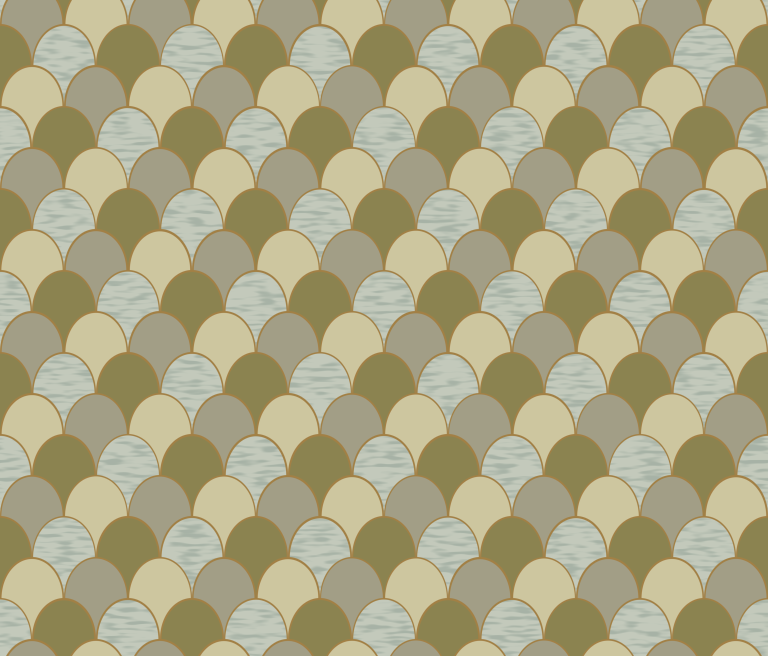
A Shadertoy shader for this pattern:

```glsl
// Overlapping arched scales in olive, cream, taupe and streaked silver with fine bronze outlines.

const vec2 GRID = vec2(12.0, 16.0);   // scales across, rows down (rows repeat every 4)
const float APEX_OFFSET = 0.415;      // height of the lowest row of apexes, in rows

const vec3 OLIVE  = vec3(0.545, 0.515, 0.315);
const vec3 CREAM  = vec3(0.805, 0.775, 0.625);
const vec3 TAUPE  = vec3(0.635, 0.620, 0.525);
const vec3 SILVER = vec3(0.765, 0.790, 0.735);
const vec3 STREAK = vec3(0.655, 0.700, 0.650);
const vec3 BRONZE = vec3(0.635, 0.500, 0.270);

float hash(vec2 p) {
    vec3 q = fract(vec3(p.xyx) * 0.1031);
    q += dot(q, q.yzx + 33.33);
    return fract((q.x + q.y) * q.z);
}

// Gradient at a lattice point that wraps after "period" cells
vec2 gradient(vec2 cell, vec2 period) {
    float angle = 6.2832 * hash(mod(cell, period));
    return vec2(cos(angle), sin(angle));
}

// Tiling gradient noise, roughly -0.7 to 0.7
float gradientNoise(vec2 p, vec2 period) {
    vec2 i = floor(p), f = fract(p);
    vec2 u = f * f * f * (f * (f * 6.0 - 15.0) + 10.0);
    vec2 e = vec2(1.0, 0.0);
    float a = dot(gradient(i, period), f);
    float b = dot(gradient(i + e.xy, period), f - e.xy);
    float c = dot(gradient(i + e.yx, period), f - e.yx);
    float d = dot(gradient(i + e.xx, period), f - e.xx);
    return mix(mix(a, b, u.x), mix(c, d, u.x), u.y);
}

// Silver cloth with thin horizontal threads
vec3 streakedSilver(vec2 uv) {
    vec2 coarse = vec2(30.0, 150.0), fine = vec2(52.0, 211.0);
    float thread = gradientNoise(uv * coarse, coarse) + 0.6 * gradientNoise(uv * fine, fine);
    return mix(STREAK, SILVER, smoothstep(-0.5, 0.15, thread));
}

// Approximate signed distance to an ellipse
float ellipseDistance(vec2 p, vec2 radii) {
    float k0 = max(length(p / radii), 1e-4);
    float k1 = max(length(p / (radii * radii)), 1e-4);
    return k0 * (k0 - 1.0) / k1;
}

// Elliptical arch standing on straight sides
float archDistance(vec2 p, vec2 radii) {
    return ellipseDistance(vec2(p.x, max(p.y, 0.0)), radii);
}

// Two colours alternate along each row and swap every second row
vec3 scaleColor(vec2 id, vec3 silver) {
    bool swapped = mod(id.x + floor(id.y / 2.0), 2.0) > 0.5;
    bool evenRow = mod(id.y, 2.0) < 0.5;
    return evenRow ? (swapped ? CREAM : TAUPE) : (swapped ? OLIVE : silver);
}

// Lays one row of scales over the colour beneath
vec3 drawRow(vec3 under, vec2 p, float row, float pitch, float pixel, vec3 silver) {
    float shift = mod(row, 2.0) < 0.5 ? 0.5 : 0.0;
    float column = floor(p.x - shift + 0.5);
    vec2 id = mod(vec2(column, row), GRID);
    vec2 local = vec2(p.x - shift - column, p.y - row + 1.0);
    float d = archDistance(local * vec2(1.0, pitch), vec2(0.5, pitch));

    // Outline thickens toward the apex and varies a little per scale
    float width = mix(0.022, 0.038, hash(id + 7.0)) * mix(0.75, 1.0, clamp(local.y, 0.0, 1.0));
    float inside = smoothstep(0.7, -0.7, d / pixel);
    float fill = smoothstep(0.7, -0.7, (d + width) / pixel);
    return mix(under, mix(BRONZE, scaleColor(id, silver), fill), inside);
}

void mainImage(out vec4 fragColor, in vec2 fragCoord) {
    vec2 uv = fragCoord / iResolution.xy;
    vec2 p = uv * GRID - vec2(0.0, APEX_OFFSET);
    vec2 cellSize = iResolution.xy / GRID;
    float pitch = cellSize.y / cellSize.x;
    float pixel = 1.0 / cellSize.x;
    vec3 silver = streakedSilver(uv);

    // Back to front: each lower row overlaps the one above
    vec3 color = BRONZE;
    for (int k = 2; k >= 0; k--) {
        color = drawRow(color, p, floor(p.y) + float(k), pitch, pixel, silver);
    }
    fragColor = vec4(color, 1.0);
}
```
